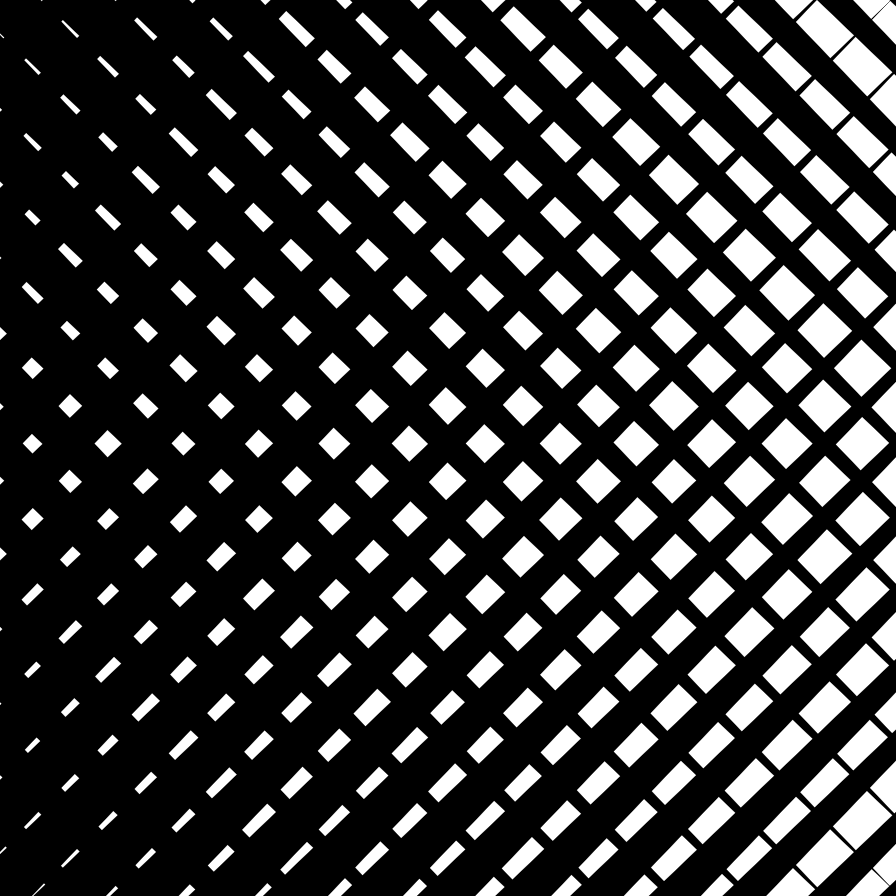
Give the GLSL for this pattern, as a Shadertoy shader.

```glsl
// Diagonal lattice of white tiles cut out by two crossing sets of tapering black bars.

// Irregularity of a bar, in -1..1, from its index.
vec2 barVariation(vec2 index) {
    return sin(4.014 * index * index);
}

void mainImage(out vec4 fragColor, in vec2 fragCoord) {
    vec2 uv = fragCoord / iResolution.xy;
    float pixel = 1.0 / min(iResolution.x, iResolution.y);

    // Diagonal axes: x runs to the lower right, y to the upper right, both 0..2
    vec2 diagonal = vec2(uv.x + 1.0 - uv.y, uv.x + uv.y);

    // Repeat along both axes
    float spacing = 0.08417;
    vec2 first = vec2(0.0263, 0.036);
    vec2 index = floor((diagonal - first) / spacing + 0.5);
    vec2 center = first + index * spacing;
    vec2 offset = abs(diagonal - center);

    // Each opening widens along the other axis; bars near the corners vary more
    vec2 variation = barVariation(index - vec2(0.0, 11.0)) * abs(center - 1.0) * 0.14;
    vec2 opening = 0.5 * diagonal.yx + variation;

    // Signed distance to the opening edges, smoothed over a pixel
    vec2 inside = (0.5 * opening * spacing - offset) * inversesqrt(2.0);
    vec2 coverage = clamp(inside / pixel + 0.5, 0.0, 1.0);

    fragColor = vec4(vec3(coverage.x * coverage.y), 1.0);
}
```
